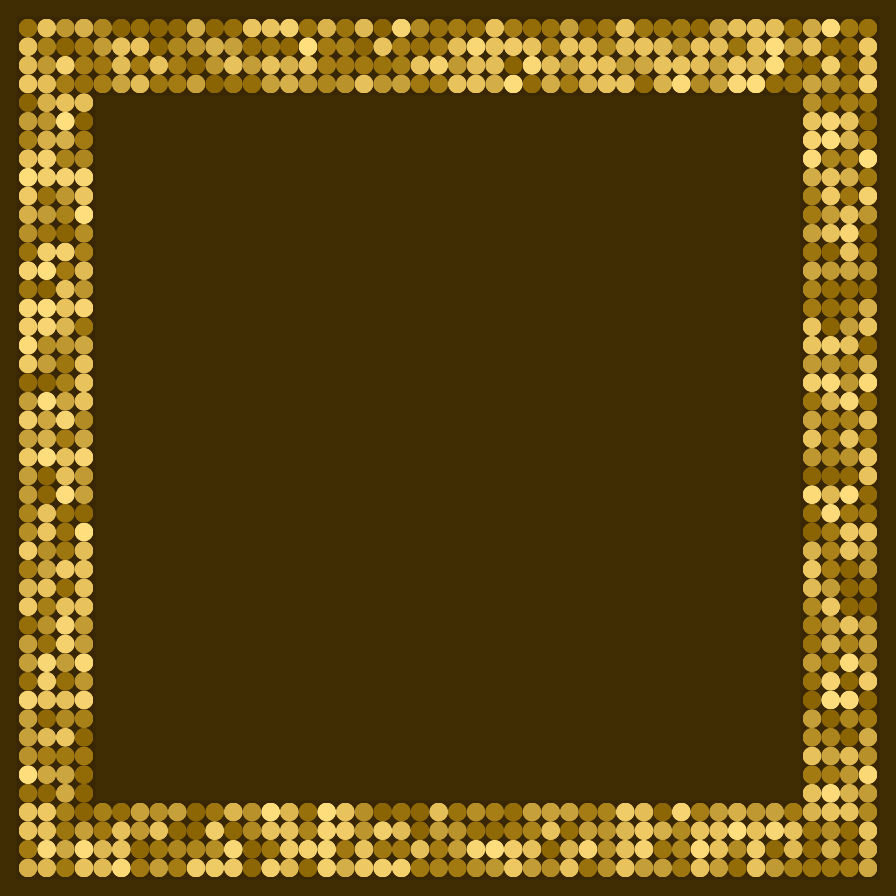
This background is drawn by a WebGL 1 fragment shader. Its source:

```glsl
precision highp float;
// A square frame of round gold sequins on a plain dark brown ground.
// The canvas is split into a grid; cells within the frame band each hold one
// disc, whose gold tone is picked by a hash of the cell index.

uniform vec2 u_resolution;

const float GRID_CELLS = 48.0;    // cells across the canvas
const float MARGIN_CELLS = 1.0;   // empty cells outside the frame
const float BAND_CELLS = 4.0;     // thickness of the frame
const float DISC_RADIUS = 0.5;    // in cells
const float SHADOW_WIDTH = 0.25;  // in cells
const float SHADOW_STRENGTH = 0.12;

const vec3 GROUND = vec3(0.255, 0.176, 0.012);
const vec3 BRONZE = vec3(0.54, 0.39, 0.01);
const vec3 OLD_GOLD = vec3(0.64, 0.48, 0.07);
const vec3 GOLD = vec3(0.77, 0.62, 0.22);
const vec3 LIGHT_GOLD = vec3(0.91, 0.76, 0.36);
const vec3 PALE_GOLD = vec3(1.0, 0.87, 0.49);

float hash(vec2 p) {
  return fract(sin(dot(p, vec2(127.1, 311.7))) * 43758.5453);
}

// Gold ramp from dark to pale, for t in 0..1
vec3 goldTone(float t) {
  vec3 tone = mix(BRONZE, OLD_GOLD, smoothstep(0.0, 0.28, t));
  tone = mix(tone, GOLD, smoothstep(0.25, 0.48, t));
  tone = mix(tone, LIGHT_GOLD, smoothstep(0.48, 0.72, t));
  return mix(tone, PALE_GOLD, smoothstep(0.75, 1.0, t));
}

// 1 when the cell lies in the frame band, else 0
float inFrame(vec2 cell) {
  vec2 fromEdge = min(cell, GRID_CELLS - 1.0 - cell);
  float ring = min(fromEdge.x, fromEdge.y) + 0.5;
  return step(MARGIN_CELLS, ring) * step(ring, MARGIN_CELLS + BAND_CELLS);
}

void main() {
  // Centred square coordinates, measured in cells
  float side = min(u_resolution.x, u_resolution.y);
  vec2 uv = (gl_FragCoord.xy - 0.5 * u_resolution) / side + 0.5;
  vec2 grid = uv * GRID_CELLS;
  vec2 cell = floor(grid);
  float pixel = GRID_CELLS / side;

  // Soft shade around the outline of the band
  vec2 offset = abs(grid - 0.5 * GRID_CELLS);
  float outer = max(offset.x, offset.y) - (0.5 * GRID_CELLS - MARGIN_CELLS);
  float bandDistance = max(outer, -BAND_CELLS - outer);
  float shade = 1.0 - smoothstep(0.0, SHADOW_WIDTH, bandDistance);
  vec3 color = GROUND * (1.0 - SHADOW_STRENGTH * shade);

  // Sequins with smoothed rims
  float rim = length(fract(grid) - 0.5) - DISC_RADIUS;
  float disc = 1.0 - smoothstep(-0.5 * pixel, 0.5 * pixel, rim);
  color = mix(color, goldTone(hash(cell)), disc * inFrame(cell));

  gl_FragColor = vec4(color, 1.0);
}
```
